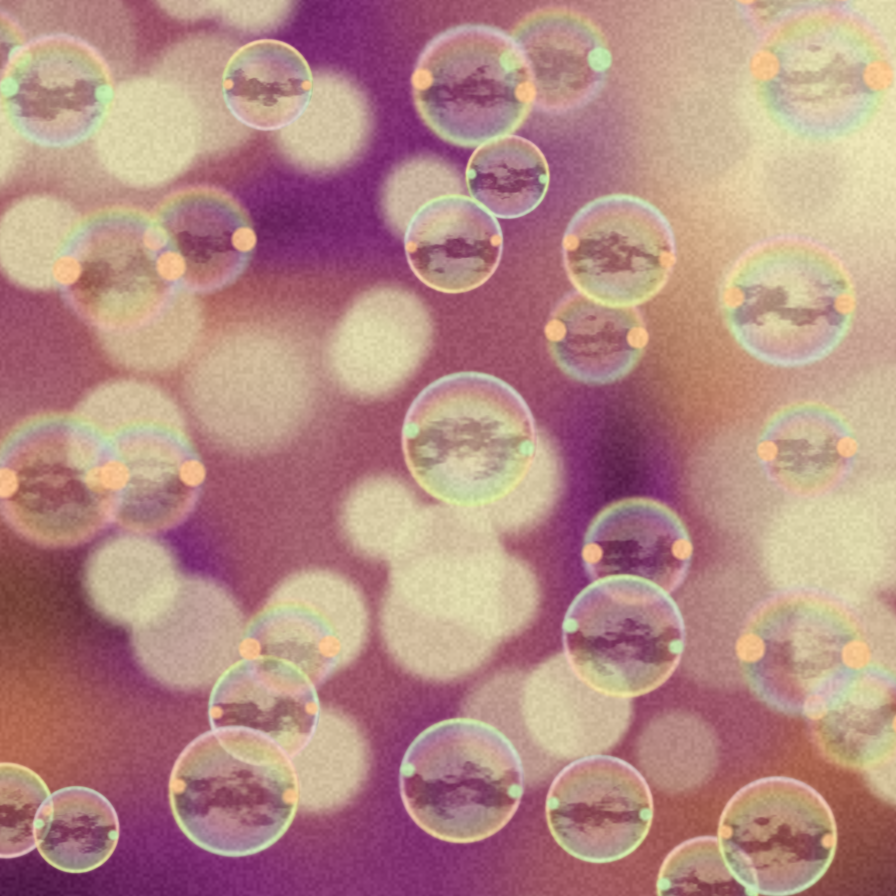
Write a three.js fragment shader that draws this background.

```glsl
#define CREAM vec3(0.88, 0.86, 0.68)
#define BEIGE vec3(0.77, 0.67, 0.58)
#define ROSE vec3(0.62, 0.33, 0.41)
#define ORANGE vec3(0.74, 0.44, 0.32)
#define PURPLE vec3(0.50, 0.17, 0.45)
#define DARK vec3(0.28, 0.08, 0.25)
#define BOKEH_CELLS 8.0
#define BUBBLE_CELLS 5.0
#define BUBBLE_SHARE 0.62
#define GRAIN 0.07

varying vec2 vUv;

float hash(vec2 p) {
  vec3 q = fract(p.xyx * 0.1031);
  q += dot(q, q.yzx + 33.33);
  return fract((q.x + q.y) * q.z);
}

vec2 hash2(vec2 p) {
  return vec2(hash(p + 17.3), hash(p + 61.7));
}

float noise(vec2 p) {
  vec2 i = floor(p), f = fract(p);
  f = f * f * (3.0 - 2.0 * f);
  return mix(mix(hash(i), hash(i + vec2(1, 0)), f.x),
             mix(hash(i + vec2(0, 1)), hash(i + vec2(1, 1)), f.x), f.y);
}

float fbm(vec2 p) {
  return 0.55 * noise(p) + 0.3 * noise(p * 2.1 + 7.0) + 0.15 * noise(p * 4.3 + 19.0);
}

float blob(vec2 p, vec2 centre, vec2 size) {
  vec2 q = (p - centre) / size;
  return exp(-dot(q, q));
}

// Where the background is lit (positive) or in shade (negative)
float lightField(vec2 p) {
  float lit = blob(p, vec2(0.51, 0.42), vec2(0.10, 0.24))
            + blob(p, vec2(0.28, 0.61), vec2(0.15, 0.09))
            + blob(p, vec2(0.94, 0.46), vec2(0.14, 0.13))
            + blob(p, vec2(0.14, 0.86), vec2(0.16, 0.08))
            + blob(p, vec2(0.97, 0.90), vec2(0.30, 0.22));
  float shade = blob(p, vec2(0.27, 0.74), vec2(0.16, 0.07))
              + blob(p, vec2(0.70, 0.47), vec2(0.07, 0.18))
              + blob(p, vec2(0.15, 0.00), vec2(0.35, 0.12));
  return lit - shade;
}

vec3 backdrop(vec2 p) {
  float tone = 0.42 + 0.35 * lightField(p) + 1.1 * (noise(p * 6.0 + 3.0) - 0.5) * 0.6;
  vec3 col = mix(DARK, PURPLE, smoothstep(0.0, 0.3, tone));
  col = mix(col, ROSE, smoothstep(0.25, 0.55, tone));
  col = mix(col, BEIGE, smoothstep(0.55, 0.95, tone));
  float warm = blob(p, vec2(0.0, 0.25), vec2(0.12, 0.25))
             + blob(p, vec2(0.9, 0.1), vec2(0.22, 0.18))
             + blob(p, vec2(0.08, 0.66), vec2(0.18, 0.09))
             + blob(p, vec2(0.78, 0.65), vec2(0.10, 0.20));
  warm *= smoothstep(0.2, 0.6, noise(p * 5.0 + 41.0));
  col = mix(col, ORANGE * (0.6 + 0.6 * tone), clamp(warm, 0.0, 0.85));
  float glow = smoothstep(0.55, 0.05, length(p - vec2(1.0, 0.9)));
  return mix(col, CREAM * 1.06, glow * 0.9);
}

// Soft discs of light, gathered where the field is lit
vec3 bokeh(vec3 col, vec2 p, float layer) {
  vec2 g = p * BOKEH_CELLS + layer * 0.37, home = floor(g);
  for (int k = 0; k < 9; k++) {
    vec2 cell = home + vec2(mod(float(k), 3.0), floor(float(k) / 3.0)) - 1.0;
    vec2 seed = cell + layer * 53.0 + 20.0;
    vec2 centre = cell + 0.15 + 0.7 * hash2(seed);
    float chance = 0.22 + 0.75 * lightField((centre - layer * 0.37) / BOKEH_CELLS);
    float shown = step(hash(seed + 5.0), chance);
    float radius = mix(0.34, 0.56, hash(seed + 9.0));
    float soft = mix(0.06, 0.16, hash(seed + 13.0));
    float disc = smoothstep(radius + soft, radius - soft, length(g - centre));
    float shine = hash(seed + 23.0);
    col = mix(col, mix(BEIGE, CREAM, smoothstep(0.1, 0.6, shine)), shown * disc * mix(0.4, 0.9, shine));
  }
  return col;
}

// One bubble in its own units: q has length 1 at the rim
vec3 bubble(vec3 col, vec2 q, float blur, float seed) {
  float d = length(q);
  if (d > 1.6) return col;
  float inside = smoothstep(1.0 + blur, 1.0 - blur, d);
  // Reflected sky above and below a ragged dark horizon
  float ragged = fbm(q * vec2(3.0, 5.0) + seed * 31.0) - 0.5;
  float sky = smoothstep(0.05, 0.4, abs(q.y + 0.1 + 0.9 * ragged));
  vec3 mirror = mix(mix(DARK, ORANGE, 0.35), CREAM, sky);
  col = mix(col, mirror, inside * mix(0.45, 0.2, smoothstep(0.04, 0.2, blur)));
  // Thin film colours and the bright rim
  vec3 film = 0.5 + 0.5 * cos(6.283 * (vec3(0.0, 0.33, 0.67) + d * 1.3 + 0.4 * q.y + seed));
  col = mix(col, mix(BEIGE, film, 0.5), inside * d * d * 0.3);
  float width = 0.035 + 0.6 * blur;
  float rim = exp(-pow((d - 0.96) / width, 2.0));
  float patchy = 0.55 + 0.45 * noise(q * 2.5 + seed * 11.0);
  col = mix(col, mix(CREAM * 1.1, film, 0.15), rim * patchy * mix(0.95, 0.3, smoothstep(0.03, 0.2, blur)));
  // A glint on either side
  float size = 0.09 + 0.9 * blur;
  vec2 spot = vec2(abs(q.x) - 0.86, q.y + 0.25 * sign(q.x) * (seed - 0.3));
  float glint = smoothstep(size + 0.05, size - 0.05, length(spot));
  vec3 tint = mix(vec3(1.0, 0.72, 0.52), vec3(0.66, 0.95, 0.70), step(0.68, fract(seed * 7.0)));
  return mix(col, mix(tint, vec3(1.0, 0.93, 0.66), 0.3), glint * 0.85);
}

vec3 bubbles(vec3 col, vec2 p) {
  vec2 g = p * BUBBLE_CELLS, home = floor(g);
  for (int k = 0; k < 18; k++) {
    float n = floor(float(k) / 2.0), twin = 1.0 - mod(float(k), 2.0);
    vec2 cell = home + vec2(mod(n, 3.0), floor(n / 3.0)) - 1.0;
    vec2 seed = cell + 90.0;
    if (hash(seed) > BUBBLE_SHARE || (twin > 0.5 && hash(seed + 3.0) > 0.5)) continue;
    float radius = mix(0.24, 0.38, hash(seed + 7.0)) * (1.0 - 0.15 * twin);
    float angle = 6.283 * hash(seed + 11.0);
    vec2 centre = cell + 0.3 + 0.4 * hash2(seed) + twin * 0.48 * vec2(cos(angle), sin(angle));
    float blur = mix(0.025, 0.16, smoothstep(0.5, 0.9, hash(seed + 15.0) + 0.2 * twin));
    col = bubble(col, (g - centre) / radius, blur, hash(seed + 19.0 + twin));
  }
  return col;
}

void main() {
  vec3 col = backdrop(vUv);
  col = bokeh(col, vUv, 0.0);
  col = bokeh(col, vUv, 1.0);
  col = bubbles(col, vUv);
  col += GRAIN * (noise(vUv * 260.0) - 0.5);
  gl_FragColor = vec4(clamp(col, 0.0, 1.0), 1.0);
}
```
